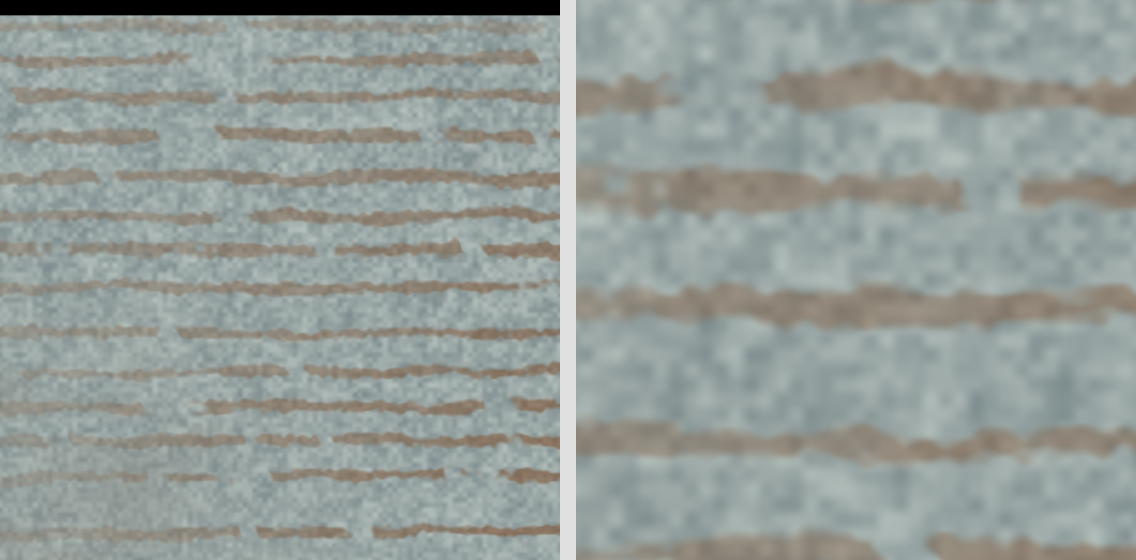
Left, the full canvas; right, a detail of the centre.
Reproduce this texture procedurally as a three.js fragment shader.

```glsl
// Weathered blue-grey surface crossed by fourteen ragged rusty streaks, under a black top edge.
// Layered value noise makes the grain; a loop draws each streak with its own drift,
// width and gaps, fading towards the lower left.
varying vec2 vUv;

float hash(vec2 p) {
  vec3 q = fract(p.xyx * vec3(0.1031, 0.1030, 0.0973));
  q += dot(q, q.yzx + 33.33);
  return fract((q.x + q.y) * q.z);
}

float noise(vec2 p) {
  vec2 i = floor(p), f = fract(p);
  f = f * f * (3.0 - 2.0 * f);
  return mix(mix(hash(i), hash(i + vec2(1.0, 0.0)), f.x),
             mix(hash(i + vec2(0.0, 1.0)), hash(i + vec2(1.0, 1.0)), f.x), f.y);
}

// Height of a streak: nearly even spacing with a slow wobble and a wider last step
float streakHeight(float row) {
  float wobble = -0.006 * cos((row - 2.0) * 1.2566) - 0.002;
  float shift = step(7.5, row) * 0.012 * exp(8.0 - row) + step(12.5, row) * 0.028;
  return 0.957 - row * 0.0681 - wobble - shift;
}

// Coverage of one streak, with uneven edges and slanted gaps
float streak(vec2 p, float row) {
  float lane = row * 17.0 + 5.0;
  float drift = (noise(vec2(p.x * 9.0, lane)) - 0.5) * 0.011;
  drift += (noise(vec2(p.x * 38.0, lane + 4.0)) - 0.5) * 0.005;
  drift += (p.x - 0.5) * 0.012 * smoothstep(8.0, 13.0, row);
  float halfWidth = 0.008 + 0.004 * hash(vec2(row, 8.0));
  halfWidth += (noise(vec2(p.x * 16.0, lane + 9.0)) - 0.5) * 0.007;
  float ragged = (noise(p * vec2(85.0, 95.0) + lane) - 0.5) * 0.009;
  float d = abs(p.y - streakHeight(row) - drift) + ragged;
  float body = 1.0 - smoothstep(halfWidth - 0.005, halfWidth + 0.005, d);
  float wear = noise(vec2((p.x + p.y * 0.4) * 15.0, lane + 2.0));
  wear += (noise(p * 70.0 + 31.0) - 0.5) * 0.12;
  return body * smoothstep(0.12, 0.23, wear);
}

void main() {
  vec2 p = vUv;

  // Mottled grain at three sizes
  float fine = noise(p * 112.0);
  float medium = noise(p * 61.0 + 40.0);
  float broad = noise(p * vec2(11.0, 17.0) + 70.0);
  float grain = fine * 0.46 + medium * 0.36 + broad * 0.18;
  vec3 color = mix(vec3(0.47, 0.53, 0.54), vec3(0.73, 0.775, 0.755), grain);

  // Dull grey-brown bloom at the lower left
  float bloom = (1.0 - smoothstep(0.1, 0.75, length(p * vec2(0.9, 1.2))));
  bloom *= noise(p * vec2(8.0, 22.0) + 15.0);
  color = mix(color, vec3(0.54, 0.54, 0.51), bloom * 0.5);

  // Rusty streaks, strongest at the lower right
  float rust = 0.0;
  for (int i = 0; i < 14; i++) {
    float row = float(i);
    rust = max(rust, streak(p, row) * (i == 0 ? 0.65 : 1.0));
  }
  float strength = 0.6 + (p.x - 0.45) * 0.85 * (1.0 - p.y);
  strength *= 0.85 + 0.3 * noise(p * vec2(20.0, 30.0) + 90.0);
  vec3 rustColor = vec3(0.53, 0.44, 0.36) + (fine - 0.5) * 0.07;
  color = mix(color, rustColor, clamp(rust * strength, 0.0, 0.92));

  // Black top edge
  color *= 1.0 - smoothstep(0.9715, 0.9735, p.y);
  gl_FragColor = vec4(color, 1.0);
}
```
